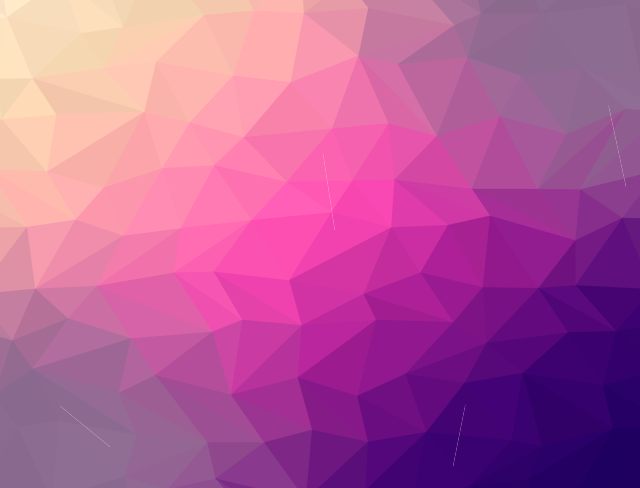
This background is drawn by a Shadertoy shader. Its source:

```glsl
// Low-poly backdrop: a staggered, jittered grid is split into flat triangles.
// Each facet takes one colour from a diagonal cream-pink-indigo ramp that
// fades to mauve in two opposite corners; a few hairline seams lie on top.

#define CELL vec2(0.124, 0.107)   // grid spacing, in canvas heights
#define JITTER 0.58               // random vertex offset, in cells
#define STAGGER 0.22              // sideways shift of alternate rows
#define FACET_CONTRAST 0.055      // brightness spread between facets
#define MAUVE_REACH 0.60          // radius at which the corner fade starts
#define MAUVE_CORE 0.17           // radius at which it is complete
#define SEAM_WIDTH 0.0011         // in canvas heights
#define SEAM_OPACITY 0.45

const vec3 CREAM  = vec3(0.996, 0.902, 0.784);
const vec3 SAND   = vec3(0.969, 0.851, 0.698);
const vec3 PEACH  = vec3(1.000, 0.686, 0.675);
const vec3 PINK   = vec3(1.000, 0.290, 0.706);
const vec3 PURPLE = vec3(0.675, 0.125, 0.588);
const vec3 VIOLET = vec3(0.255, 0.008, 0.451);
const vec3 INDIGO = vec3(0.118, 0.000, 0.373);
const vec3 MAUVE  = vec3(0.549, 0.420, 0.565);

vec2 hash22(vec2 p) {
    vec3 q = fract(vec3(p.xyx) * vec3(0.1031, 0.1030, 0.0973));
    q += dot(q, q.yzx + 33.33);
    return fract((q.xx + q.yz) * q.zy);
}

float cross2(vec2 a, vec2 b) { return a.x * b.y - a.y * b.x; }

float linearStep(float a, float b, float x) {
    return clamp((x - a) / (b - a), 0.0, 1.0);
}

// Colour field over the unit canvas, origin at the lower left
vec3 palette(vec2 uv) {
    float t = 0.5 * (uv.x + 1.0 - uv.y);
    vec3 col = mix(CREAM, SAND, linearStep(0.0, 0.12, t));
    col = mix(col, PEACH, linearStep(0.12, 0.25, t));
    col = mix(col, PINK, linearStep(0.25, 0.48, t));
    col = mix(col, PURPLE, linearStep(0.48, 0.62, t));
    col = mix(col, VIOLET, linearStep(0.62, 0.80, t));
    col = mix(col, INDIGO, linearStep(0.80, 0.95, t));
    float corner = min(length(uv), length(uv - 1.0));
    return mix(col, MAUVE, 1.0 - smoothstep(MAUVE_CORE, MAUVE_REACH, corner));
}

vec2 vertexAt(vec2 id) {
    float shift = STAGGER * (2.0 * mod(id.y, 2.0) - 1.0);
    return (id + vec2(shift, 0.0) + JITTER * (hash22(id + 37.0) - 0.5)) * CELL;
}

// Signed distance to the line a-b, positive on its left
float leftOf(vec2 p, vec2 a, vec2 b) {
    return cross2(normalize(b - a), p - a);
}

// Adds one flat triangle as (colour * coverage, coverage)
void addFacet(inout vec4 sum, vec2 p, vec2 a, vec2 b, vec2 c, float pixel) {
    float inside = min(leftOf(p, a, b), min(leftOf(p, b, c), leftOf(p, c, a)));
    float cover = clamp(inside / pixel + 0.5, 0.0, 1.0);
    vec2 centre = (a + b + c) / 3.0;
    vec2 uv = clamp(centre * vec2(iResolution.y / iResolution.x, 1.0), 0.0, 1.0);
    float shade = 1.0 + FACET_CONTRAST * (hash22(floor(centre * 900.0)).x - 0.5);
    sum += cover * vec4(palette(uv) * shade, 1.0);
}

// Smooth-edged hairline between two points of the unit canvas
float seam(vec2 p, vec2 a, vec2 b, float pixel) {
    vec2 aspect = vec2(iResolution.x / iResolution.y, 1.0);
    a *= aspect;
    b *= aspect;
    float h = clamp(dot(p - a, b - a) / dot(b - a, b - a), 0.0, 1.0);
    float d = length(p - mix(a, b, h)) - 0.5 * SEAM_WIDTH;
    return 1.0 - smoothstep(-0.5 * pixel, 0.5 * pixel, d);
}

void mainImage(out vec4 fragColor, in vec2 fragCoord) {
    float pixel = 1.0 / iResolution.y;
    vec2 p = fragCoord * pixel;
    vec2 home = floor(p / CELL);

    // Facets of the neighbouring cells, blended by pixel coverage
    vec4 sum = vec4(0.0);
    for (int j = -1; j <= 1; j++) {
        for (int i = -1; i <= 1; i++) {
            vec2 id = home + vec2(i, j);
            vec2 a = vertexAt(id), b = vertexAt(id + vec2(1, 0));
            vec2 c = vertexAt(id + 1.0), d = vertexAt(id + vec2(0, 1));
            // Split along the diagonal that gives the fuller triangles
            float areaAC = min(cross2(b - a, c - a), cross2(c - a, d - a));
            float areaBD = min(cross2(b - a, d - a), cross2(c - b, d - b));
            bool useAC = areaAC > areaBD;
            addFacet(sum, p, a, b, useAC ? c : d, pixel);
            addFacet(sum, p, useAC ? a : b, c, d, pixel);
        }
    }
    vec3 col = sum.rgb / max(sum.a, 0.001);

    // Pale seams
    float line = seam(p, vec2(0.505, 0.683), vec2(0.523, 0.529), pixel);
    line = max(line, seam(p, vec2(0.951, 0.783), vec2(0.978, 0.618), pixel));
    line = max(line, seam(p, vec2(0.094, 0.168), vec2(0.172, 0.084), pixel));
    line = max(line, seam(p, vec2(0.727, 0.170), vec2(0.708, 0.045), pixel));
    col = mix(col, vec3(0.95, 0.80, 0.90), SEAM_OPACITY * line);

    fragColor = vec4(clamp(col, 0.0, 1.0), 1.0);
}
```
